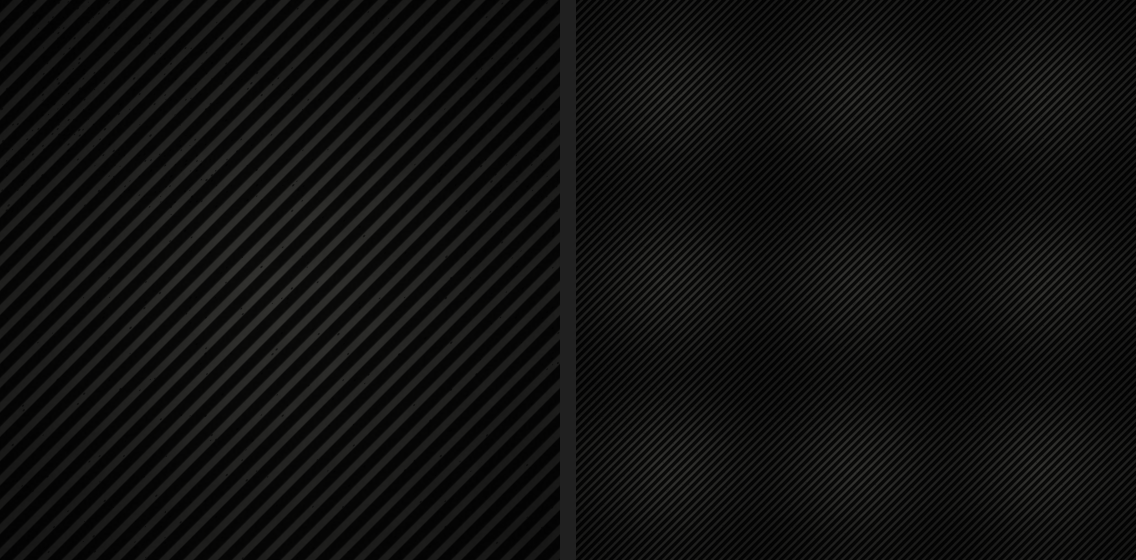
Left: one tile. Right: repeated 3 by 3.
Write a Shadertoy shader that draws this pattern.

```glsl
// Dark diagonal ribs under a soft central glow, flecked with sparse worn chips.
// Ribs come from a repeated ramp along x - y; the glow is a sum of cosines and
// the wear uses wrapped lattice noise, so all edges tile.

const float TAU = 6.2831853;

float hash(vec2 p) {
    vec3 q = fract(vec3(p.xyx) * 0.1031);
    q += dot(q, q.yzx + 33.33);
    return fract((q.x + q.y) * q.z);
}

// Value noise that wraps after a whole number of cells
float wrappedNoise(vec2 uv, float cells) {
    vec2 p = uv * cells;
    vec2 i = floor(p);
    vec2 f = fract(p);
    f = f * f * (3.0 - 2.0 * f);
    float a = hash(mod(i, cells));
    float b = hash(mod(i + vec2(1, 0), cells));
    float c = hash(mod(i + vec2(0, 1), cells));
    float d = hash(mod(i + vec2(1, 1), cells));
    return mix(mix(a, b, f.x), mix(c, d, f.x), f.y);
}

// Lit face of one rib: soft shoulder at upper left, crisp edge at lower right
float ribProfile(float phase, float aa) {
    float t = fract(phase);
    float shoulder = smoothstep(0.40, 0.60, t);
    float face = smoothstep(0.53 - aa, 0.53 + aa, t);
    float crispEdge = 1.0 - smoothstep(0.94 - aa, 0.94 + aa, t);
    return (0.3 * shoulder + 0.7 * face) * crispEdge * mix(0.86, 1.0, t);
}

// One small tilted chip per cell, kept only where wear is strong
float chips(vec2 uv, float cells, float wear) {
    vec2 id = mod(floor(uv * cells), cells);
    vec2 jitter = vec2(hash(id + 17.0), hash(id + 53.0)) - 0.5;
    vec2 p = fract(uv * cells) - 0.5 - 0.4 * jitter;
    p = vec2(p.x + p.y, 1.6 * (p.y - p.x)) * 0.707;
    float radius = mix(0.10, 0.28, hash(id + 91.0));
    float aa = cells / iResolution.y;
    float spot = 1.0 - smoothstep(radius - aa, radius + aa, length(p));
    return spot * step(hash(id + 7.0), wear);
}

void mainImage(out vec4 fragColor, in vec2 fragCoord) {
    vec2 uv = fragCoord / iResolution.xy;

    // Ribs rising to the right, 23 across and 23 down
    float rib = ribProfile((uv.x - uv.y) * 23.0, 33.0 / iResolution.y);

    // Glow, strongest in the middle and level across the seams
    vec2 wave = 0.5 - 0.5 * cos(TAU * uv);
    float glow = 0.3 * (wave.x + wave.y) + 0.4 * wave.x * wave.y;

    vec3 groove = mix(vec3(0.012), vec3(0.035, 0.035, 0.032), glow);
    vec3 face = mix(vec3(0.092, 0.092, 0.089), vec3(0.192, 0.192, 0.182), glow);
    vec3 color = mix(groove, face, rib);

    // Chips gather in patches, mostly toward the upper left
    vec2 toward = 0.5 + 0.5 * cos(TAU * (uv - vec2(0.2, 0.77)));
    float patches = smoothstep(0.45, 0.85, wrappedNoise(uv, 9.0));
    float wear = 0.025 + 0.30 * patches * toward.x * toward.y;
    color *= 1.0 - 0.55 * chips(uv, 110.0, wear);

    // Faint mottling and fine grain
    color *= 0.95 + 0.10 * wrappedNoise(uv, 24.0);
    color += 0.008 * (wrappedNoise(uv, 256.0) - 0.5);

    fragColor = vec4(max(color, 0.0), 1.0);
}
```
